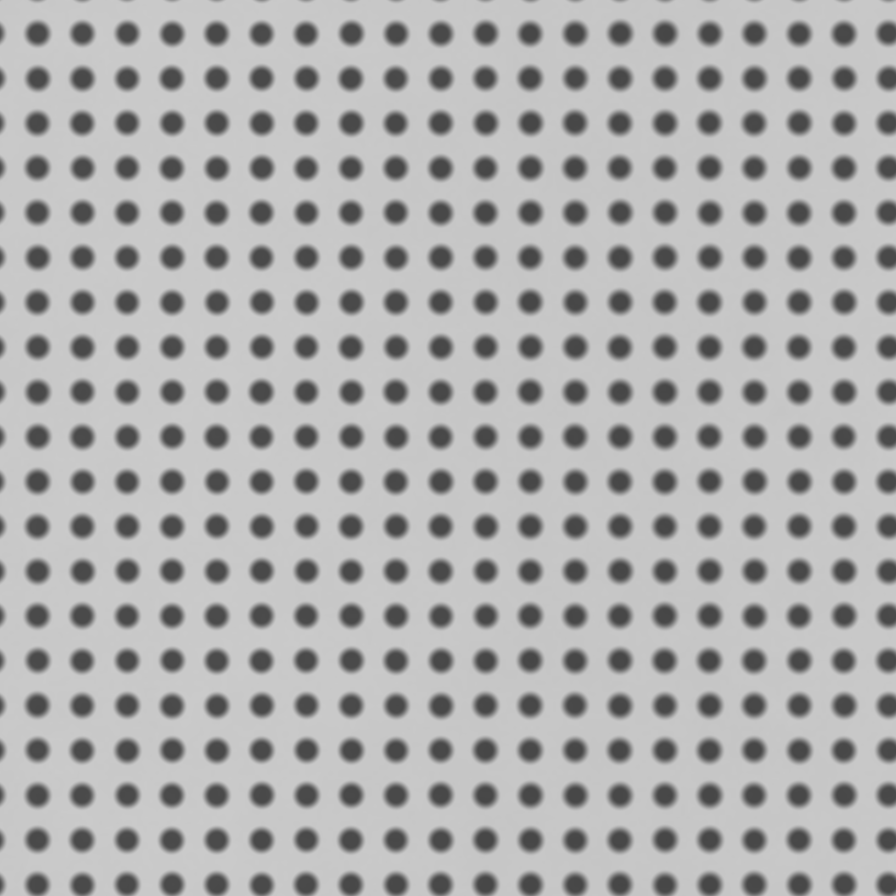
Write a Shadertoy shader that draws this pattern.

```glsl
// Perforated light grey sheet: a square grid of soft-edged dark round holes.
// Each repeat is a distance to its cell centre, with slight hashed variation;
// shading and mottling use periodic waves and wrapping noise so it tiles.

const float TAU = 6.2831853;
const float REPEATS = 20.0;
const vec2 HOLE_OFFSET = vec2(0.84, 0.25);  // hole centre in cell units
const float HOLE_RADIUS = 0.251;
const float EDGE_SOFTNESS = 0.108;          // half width of the blurred rim
const vec3 SHEET_COLOR = vec3(0.782);
const vec3 HOLE_COLOR = vec3(0.285);

float hash(vec2 p) {
    return fract(sin(dot(p, vec2(127.1, 311.7))) * 43758.5453);
}

// Value noise that wraps after a whole number of lattice cells
float wrapNoise(vec2 uv, float period) {
    vec2 p = uv * period;
    vec2 i = floor(p);
    vec2 f = fract(p);
    f = f * f * (3.0 - 2.0 * f);
    float a = hash(mod(i, period));
    float b = hash(mod(i + vec2(1.0, 0.0), period));
    float c = hash(mod(i + vec2(0.0, 1.0), period));
    float d = hash(mod(i + vec2(1.0, 1.0), period));
    return mix(mix(a, b, f.x), mix(c, d, f.x), f.y);
}

// Coverage of the holes: 1 inside, 0 on the sheet
float holeMask(vec2 uv, float repeats, float radius, float softness) {
    vec2 p = uv * repeats - HOLE_OFFSET + 0.5;
    vec2 id = mod(floor(p), repeats);
    vec2 local = fract(p) - 0.5;

    // Small drift of position and size between repeats
    vec2 drift = vec2(hash(id + 3.0), hash(id + 41.0)) - 0.5;
    float size = radius + 0.008 * (hash(id + 73.0) - 0.5);
    float dist = length(local - 0.016 * drift) - size;
    return 1.0 - smoothstep(-softness, softness, dist);
}

// Broad lighting plus faint mottling
float sheetShade(vec2 uv) {
    float light = 0.006 * sin(TAU * (uv.x + 0.06));
    float mottle = 0.008 * (wrapNoise(uv, 24.0) - 0.5);
    float grain = 0.006 * (wrapNoise(uv, 160.0) - 0.5);
    return light + mottle + grain;
}

void mainImage(out vec4 fragColor, in vec2 fragCoord) {
    vec2 uv = fragCoord / iResolution.xy;

    // Focus softens gently and periodically; never thinner than a pixel
    float focus = 1.0 - 0.06 * sin(TAU * uv.x);
    float pixel = REPEATS / min(iResolution.x, iResolution.y);
    float softness = max(EDGE_SOFTNESS * focus, pixel);

    float hole = holeMask(uv, REPEATS, HOLE_RADIUS, softness);
    vec3 color = mix(SHEET_COLOR, HOLE_COLOR, hole) + sheetShade(uv);
    fragColor = vec4(color, 1.0);
}
```
